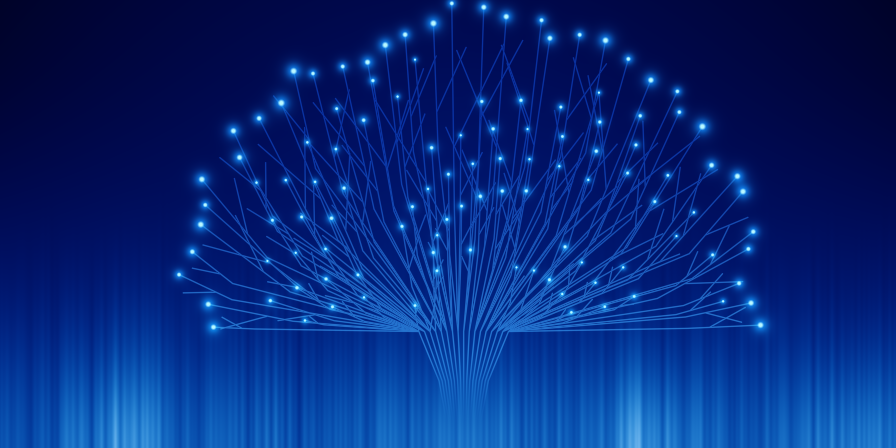
Reproduce this background procedurally as a Shadertoy shader.

```glsl
// A glowing circuit tree over a deep blue backdrop of vertical light streaks.
// Branches are polylines fanned from one trunk by angle; each ends in a node.
// The backdrop is a brightness level (gradient, patches, noise) sent to a ramp.

const vec2 CROWN = vec2(1.055, 0.33);
const float TRUNK_X = 1.035;
const int OUTER_COUNT = 38;
const int INNER_COUNT = 74;
const vec3 LINE_LOW = vec3(0.24, 0.66, 1.0);
const vec3 LINE_HIGH = vec3(0.06, 0.29, 0.82);
const vec3 HALO = vec3(0.06, 0.50, 0.95);
const vec3 CORE = vec3(0.72, 0.97, 1.0);

float hash(float n) {
    return fract(sin(n * 12.9898 + 4.137) * 4375.85);
}

// One-dimensional gradient noise, about -0.5 to 0.5
float gradientNoise(float x) {
    float cell = floor(x), f = x - cell;
    float left = (hash(cell) * 2.0 - 1.0) * f;
    float right = (hash(cell + 1.0) * 2.0 - 1.0) * (f - 1.0);
    return mix(left, right, f * f * f * (f * (f * 6.0 - 15.0) + 10.0));
}

float bump(float x, float center, float width) {
    float d = (x - center) / width;
    return exp(-d * d);
}

float segmentDistance(vec2 p, vec2 a, vec2 b) {
    vec2 pa = p - a, ba = b - a;
    return length(pa - ba * clamp(dot(pa, ba) / dot(ba, ba), 0.0, 1.0));
}

// Navy to pale azure
vec3 blueRamp(float level) {
    float t = clamp(level, 0.0, 1.1);
    return vec3(0.25 * pow(t, 7.0), 0.012 + 0.58 * pow(t, 2.3), 0.12 + 0.75 * t);
}

float backdropLevel(vec2 p) {
    float level = 0.22 + 0.29 * (1.0 - p.y) + 0.27 * bump(p.y, 0.0, 0.25);
    float side = p.x - 1.0;
    level -= 0.17 * side * side * smoothstep(0.15, 0.9, p.y);
    level += 0.06 * bump(length(p - vec2(1.03, 0.55)), 0.0, 0.45);

    // Broad patches of light along the floor
    float low = bump(p.y, 0.0, 0.2);
    level += low * (0.16 * bump(p.x, 0.27, 0.12) + 0.17 * bump(p.x, 1.45, 0.11)
                  + 0.12 * bump(p.x, 1.90, 0.12) + 0.10 * bump(p.x, 1.04, 0.12)
                  - 0.06 * bump(p.x, 0.06, 0.10));
    level += 0.06 * bump(p.x, 0.29, 0.12) * bump(p.y, 0.25, 0.2);

    // Fine columns, each with its own reach
    float streak = 0.16 * gradientNoise(p.x * 11.0) + 0.20 * gradientNoise(p.x * 37.0)
                 + 0.18 * gradientNoise(p.x * 95.0 + 31.0);
    float reach = 0.55 + 0.3 * gradientNoise(p.x * 23.0 + 7.0);
    return level + streak * smoothstep(reach, 0.0, p.y);
}

// Distance to trunk, limb and twig leading to one tip
float branchDistance(vec2 p, vec2 tip, float angle, float seed) {
    float slot = floor(cos(angle) * 8.0 + 0.5) / 8.0;
    vec2 root = vec2(TRUNK_X + 0.035 * slot, 0.04);
    vec2 waist = vec2(TRUNK_X + 0.055 * slot, 0.15);
    vec2 fan = vec2(TRUNK_X + 0.10 * slot, 0.26);
    float along = mix(0.55, 0.85, hash(seed + 3.1));
    vec2 elbow = mix(fan, tip, vec2(along, along - 0.22));

    vec2 limb = tip - elbow;
    vec2 fork = elbow + limb * 0.3;
    float turn = hash(seed + 8.7) < 0.5 ? -0.5 : 0.5;
    vec2 twig = fork + 0.5 * (limb + turn * vec2(-limb.y, limb.x));

    float d = min(segmentDistance(p, root, waist), segmentDistance(p, waist, fan));
    d = min(d, min(segmentDistance(p, fan, elbow), segmentDistance(p, elbow, tip)));
    return min(d, segmentDistance(p, fork, twig));
}

// x: halo, y: bright core
vec2 nodeLight(float d, float size) {
    float halo = 0.75 * bump(d, 0.0, size * 1.7) + 0.22 * bump(d, 0.0, size * 3.2);
    return vec2(halo, smoothstep(size, size * 0.25, d));
}

void mainImage(out vec4 fragColor, in vec2 fragCoord) {
    float pixel = 1.0 / iResolution.y;
    vec2 p = fragCoord * pixel;
    p.x += 1.0 - 0.5 * iResolution.x * pixel;
    vec3 color = blueRamp(backdropLevel(p));

    // Outer rim first, then the scattered inner tips
    float lineDistance = 1e3;
    vec2 light = vec2(0.0);
    for (int i = 0; i < OUTER_COUNT + INNER_COUNT; i++) {
        float seed = float(i);
        bool outer = i < OUTER_COUNT;
        float spread = outer ? (seed + 0.2 + 0.6 * hash(seed)) / float(OUTER_COUNT)
                             : fract(seed * 0.618034);
        float angle = mix(-0.14, 3.29, spread);
        float radius = outer ? mix(0.58, 0.665, hash(seed + 0.5))
                             : mix(0.09, 0.56, pow(fract(seed * 0.754878), 0.75));
        float size = outer ? mix(0.006, 0.0095, hash(seed + 5.3))
                           : mix(0.0035, 0.006, hash(seed + 5.3));
        vec2 tip = CROWN + radius * vec2(cos(angle), sin(angle));
        lineDistance = min(lineDistance, branchDistance(p, tip, angle, seed));
        light += nodeLight(length(p - tip), size);
    }

    float line = smoothstep(0.0008 + pixel, 0.0, lineDistance);
    line *= 0.6 * smoothstep(0.05, 0.22, p.y);
    color = mix(color, mix(LINE_LOW, LINE_HIGH, smoothstep(0.2, 0.75, p.y)), line);
    color += HALO * min(light.x, 1.0) * (1.0 - color);
    color = mix(color, CORE, min(light.y, 1.0));
    fragColor = vec4(color, 1.0);
}
```
